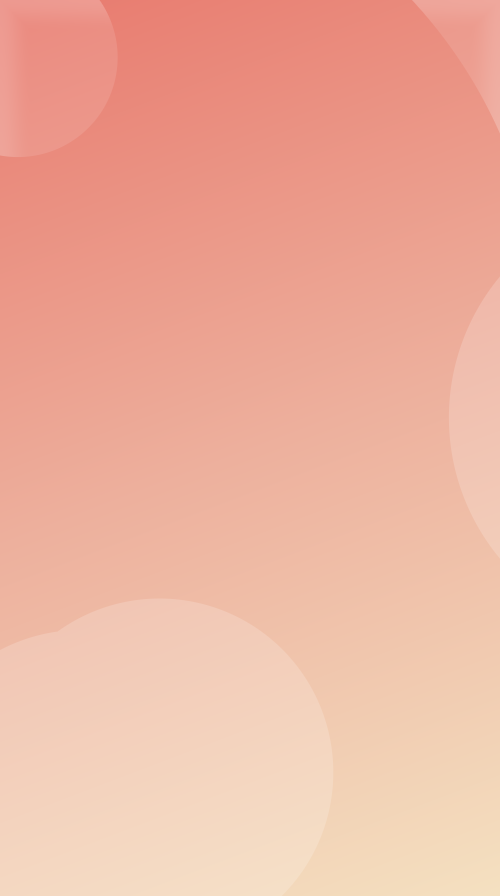
This background is drawn by a WebGL 2 fragment shader. Its source:

```glsl
#version 300 es
precision highp float;
// Warm coral-to-cream diagonal gradient with pale translucent discs.
// Discs are signed distances blended toward white; the upper corners
// also carry a soft pale glow along the canvas border.

uniform vec2 u_resolution;
out vec4 outColor;

// Gradient colours, from upper left to lower right
const vec3 CORAL = vec3(0.910, 0.478, 0.431);
const vec3 PEACH = vec3(0.929, 0.688, 0.614);
const vec3 CREAM = vec3(0.957, 0.880, 0.755);
const float SLANT = 0.38;

// Discs: centre xy and radius, in canvas heights
const vec3 TOP_DISC   = vec3(0.020, 0.936, 0.1113);
const vec3 RIGHT_DISC = vec3(0.747, 0.534, 0.2460);
const vec3 LOW_DISC   = vec3(0.178, 0.138, 0.1940);
const vec3 LEFT_DISC  = vec3(0.091, 0.102, 0.1950);
const vec3 CORNER_CUT = vec3(0.065, 0.633, 0.5390);
const float CORNER_FLOOR = 0.75;

// Opacity of the pale layers
const float TOP_VEIL = 0.11;
const float SIDE_VEIL = 0.18;
const float GLOW_VEIL = 0.12;
const float GLOW_WIDTH = 0.035;

float discDistance(vec2 p, vec3 disc) {
    return length(p - disc.xy) - disc.z;
}

// Antialiased coverage of the inside of a distance field
float coverage(float d) {
    float pixel = 1.0 / u_resolution.y;
    return clamp(0.5 - d / pixel, 0.0, 1.0);
}

vec3 slantedGradient(vec2 p, float aspect) {
    float t = (1.0 - p.y + SLANT * p.x) / (1.0 + SLANT * aspect);
    vec3 upper = mix(CORAL, PEACH, clamp(t * 2.0, 0.0, 1.0));
    return mix(upper, CREAM, clamp(t * 2.0 - 1.0, 0.0, 1.0));
}

void main() {
    vec2 p = gl_FragCoord.xy / u_resolution.y;
    float aspect = u_resolution.x / u_resolution.y;
    vec3 color = slantedGradient(p, aspect);

    // Upper shapes: a disc on the left, the outside of a wide arc on the right
    float corner = max(-discDistance(p, CORNER_CUT), CORNER_FLOOR - p.y);
    float upper = coverage(min(discDistance(p, TOP_DISC), corner));

    // Border glow, confined to the upper shapes
    float border = min(min(p.x, aspect - p.x), 1.0 - p.y);
    float glow = 1.0 - smoothstep(0.0, GLOW_WIDTH, border);
    color = mix(color, vec3(1.0), upper * (TOP_VEIL + GLOW_VEIL * glow));

    // Lower shapes: two merged discs and one entering from the right
    float merged = min(discDistance(p, LOW_DISC), discDistance(p, LEFT_DISC));
    float lower = coverage(min(merged, discDistance(p, RIGHT_DISC)));
    color = mix(color, vec3(1.0), lower * SIDE_VEIL);

    outColor = vec4(color, 1.0);
}
```
